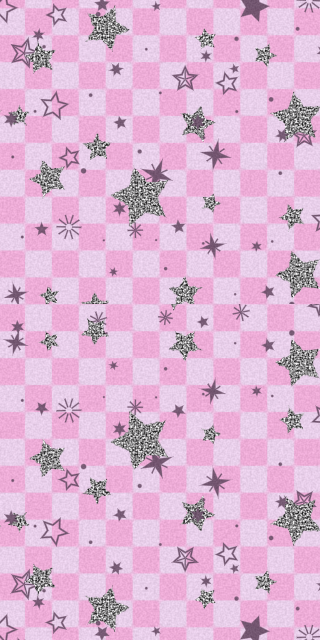
Reproduce this pattern procedurally as a WebGL 2 fragment shader.

```glsl
#version 300 es
precision highp float;
// Pink and lavender checkerboard scattered with silver glitter stars and plum ink doodles.
// Jittered grids place the shapes, folded distance functions draw them, and the
// lower half repeats the upper half as a reflection. Gradient noise adds the grain.

uniform vec2 u_resolution;
out vec4 fragColor;

#define CHECK 0.0841        // checker square, in canvas widths
#define SEAM 1.049          // height where the reflected half begins
#define FOLD 1.004          // axis of the reflection
#define SOFT 0.0026         // half width of smoothed edges
#define LINE 0.0027         // half width of ink lines
#define JITTER 0.7          // scatter inside each grid cell
#define GLITTER_CONTRAST 0.60
#define GRAIN 0.065
#define PINK vec3(0.930, 0.675, 0.842)
#define LAVENDER vec3(0.912, 0.812, 0.918)
#define INK vec3(0.425, 0.315, 0.415)
#define SILVER vec3(0.545, 0.540, 0.545)

const float PI = 3.14159265;
const int DOTS = 0, SMALL = 1, DOODLES = 2, GLITTER = 3;

vec4 hash4(vec2 p) {
    vec4 q = fract(p.xyxy * vec4(0.1031, 0.1030, 0.0973, 0.1099));
    q += dot(q, q.wzxy + 33.33);
    return fract((q.xxyz + q.yzzw) * q.zywx);
}

float gradientDot(vec2 cell, vec2 offset) {
    float angle = 2.0 * PI * hash4(cell).x;
    return dot(vec2(cos(angle), sin(angle)), offset);
}

float gradientNoise(vec2 p) {
    vec2 i = floor(p), f = fract(p), e = vec2(0.0, 1.0);
    vec2 u = f * f * f * (f * (f * 6.0 - 15.0) + 10.0);
    return mix(mix(gradientDot(i, f), gradientDot(i + e.yx, f - e.yx), u.x),
               mix(gradientDot(i + e.xy, f - e.xy), gradientDot(i + e.yy, f - e.yy), u.x), u.y);
}

// Fold the plane into one half sector of an n-fold rosette; tips lie on +x.
vec2 rosette(vec2 p, float n) {
    float sector = 2.0 * PI / n;
    float a = abs(mod(atan(p.x, p.y) + 0.5 * sector, sector) - 0.5 * sector);
    return length(p) * vec2(cos(a), sin(a));
}

float star(vec2 p, float n, float radius, float inner) {
    vec2 tip = vec2(radius, 0.0);
    vec2 edge = radius * inner * vec2(cos(PI / n), sin(PI / n)) - tip;
    return dot(rosette(p, n) - tip, normalize(vec2(edge.y, -edge.x)));
}

float rays(vec2 p, float n, float start, float end) {
    vec2 q = rosette(p, n);
    return max(q.y - 0.75 * LINE, max(q.x - end, start - q.x));
}

// Hand-drawn ink motifs: outlined, solid and spoked stars, sparkles, bursts.
float doodle(vec2 p, float kind, float r) {
    float solid = star(p, 5.0, r, 0.48);
    float outline = abs(solid + LINE) - LINE;
    if (kind < 0.42) return outline;
    if (kind < 0.58) return solid;
    if (kind < 0.72) return min(outline, rays(p, 5.0, 0.0, 0.85 * r));
    if (kind < 0.84) return min(star(p, 4.0, r, 0.28), rays(p, 8.0, 0.0, 0.7 * r));
    if (kind < 0.93) return rays(p, 10.0, 0.2 * r, 0.75 * r);
    return rays(p, 8.0, 0.0, 0.55 * r);
}

float shape(vec2 p, vec2 id, vec4 h, int layer) {
    if (layer == DOTS) return length(p) - mix(0.003, 0.009, h.z * h.z);
    if (layer == SMALL) return star(p, 5.0 + step(0.5, h.w), mix(0.014, 0.025, h.z), 0.48);
    if (layer == DOODLES) return doodle(p, h.z, mix(0.035, 0.053, h.w));
    // Spread sizes evenly so that large stars keep apart.
    float rank = fract((id.x + 2.0 * id.y) / 4.0) + 0.25 * h.z;
    return star(p, 5.0, mix(0.032, 0.102, rank * rank), 0.51);
}

// Distance to the nearest shape of a layer placed on a jittered grid.
float scatter(vec2 p, float tile, int layer) {
    float d = 1.0;
    for (int j = -1; j <= 1; j++)
    for (int i = -1; i <= 1; i++) {
        vec2 id = floor(p / tile) + vec2(i, j);
        vec4 h = hash4(id + 37.0 * float(layer + 1));
        vec2 q = p - (id + 0.5 + JITTER * (h.xy - 0.5)) * tile;
        float turn = 0.8 * (h.w - 0.5), c = cos(turn), s = sin(turn);
        d = min(d, shape(mat2(c, s, -s, c) * q, id, h, layer));
    }
    return d;
}

float cover(float d) { return 1.0 - smoothstep(-SOFT, SOFT, d); }

void main() {
    vec2 p = gl_FragCoord.xy / u_resolution.x;
    vec2 q = vec2(p.x, p.y > SEAM ? p.y : 2.0 * FOLD - p.y);

    // Checkered cloth with fine grain
    vec2 wave = sin(PI * (p - vec2(-0.006, SEAM)) / CHECK);
    vec3 color = mix(PINK, LAVENDER, smoothstep(-0.08, 0.08, wave.x * wave.y));
    color += GRAIN * (gradientNoise(p * 173.0) + 0.6 * gradientNoise(p * 91.0 + 7.3));

    // Doodles lie under the glitter, small stars and dots on top
    float speckle = gradientNoise(q * 137.0 + 3.7) + gradientNoise(q * 211.0 + 11.1);
    vec3 glitter = clamp(SILVER + GLITTER_CONTRAST * speckle, 0.12, 0.95);
    float ragged = 0.005 * gradientNoise(q * 75.0);
    vec3 ink = INK + 0.05 * speckle;
    color = mix(color, ink, 0.95 * cover(scatter(q + 0.125, 0.25, DOODLES)));
    color = mix(color, glitter, cover(scatter(q, 0.25, GLITTER) + ragged));
    float marks = min(scatter(q + 0.06, 0.25, SMALL), scatter(q, 0.2, DOTS));
    color = mix(color, ink, 0.92 * cover(marks));
    fragColor = vec4(color, 1.0);
}
```
